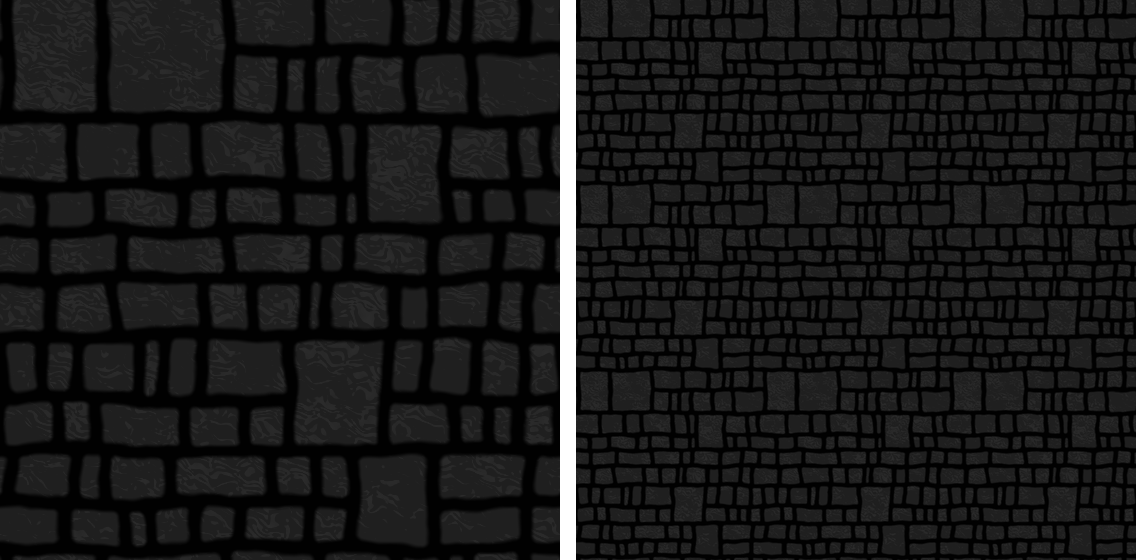
Left, the tile; right, the same tile 3 across and 3 down.
Reproduce this texture procedurally as a Shadertoy shader.

```glsl
#define BANDS 5.0
#define COLUMNS 6.0
#define TALL_SHARE 0.28
#define HALF_GAP 0.0095
#define CORNER 0.011
#define EDGE_SOFTNESS 0.005
#define FLAKE_CELLS 44.0
#define FLAKE_LEVEL 0.21
#define MORTAR_COLOR vec3(0.004)
#define STONE_COLOR vec3(0.122)
#define FLAKE_COLOR vec3(0.163)

// Integer hash, 0 to 1
float hash(vec2 cell, float seed) {
    uvec3 v = uvec3(cell + 0.5, seed + 0.5) * 1664525u + 1013904223u;
    for (int i = 0; i < 2; i++) {
        v.x += v.y * v.z;
        v.y += v.z * v.x;
        v.z += v.x * v.y;
        v ^= v >> 16u;
    }
    return float(v.x & 65535u) / 65535.0;
}

// Gradient noise that wraps after a whole period
float corner(vec2 cell, vec2 offset, float period, float seed) {
    float angle = 6.2832 * hash(floor(mod(cell + 0.5, period)), seed);
    return dot(vec2(cos(angle), sin(angle)), offset);
}

float noise(vec2 p, float period, float seed) {
    vec2 c = floor(p), f = p - c;
    vec2 u = f * f * f * (f * (f * 6.0 - 15.0) + 10.0);
    vec2 e = vec2(1.0, 0.0);
    return mix(mix(corner(c, f, period, seed), corner(c + e, f - e, period, seed), u.x),
               mix(corner(c + e.yx, f - e.yx, period, seed), corner(c + 1.0, f - 1.0, period, seed), u.x), u.y);
}

vec2 noise2(vec2 uv, float cells, float seed) {
    return vec2(noise(uv * cells, cells, seed), noise(uv * cells, cells, seed + 1.0));
}

// Wall layout: bands of two courses, some stones span both
vec2 wrapCell(float column, float band) {
    return floor(vec2(mod(column + 0.5, COLUMNS), mod(band + 0.5, BANDS)));
}

float bandEdge(float band) {
    return band + 0.36 * (hash(wrapCell(0.0, band), 1.0) - 0.5);
}

bool isTall(float column, float band) {
    return hash(wrapCell(column, band), 2.0) < TALL_SHARE;
}

float joint(float column, float band, float course) {
    vec2 cell = wrapCell(column, band);
    float x = column + 0.5 * (hash(cell, 3.0) - 0.5);
    if (!isTall(column - 1.0, band) && !isTall(column, band))
        x += 0.44 * (hash(cell, 4.0 + course) - 0.5);
    return x;
}

// Returns signed distance to the stone and its random value
vec2 stoneAt(vec2 p) {
    float y = p.y * BANDS, band = floor(y);
    if (y < bandEdge(band)) band -= 1.0;
    else if (y >= bandEdge(band + 1.0)) band += 1.0;
    float low = bandEdge(band), high = bandEdge(band + 1.0);
    vec2 bandCell = wrapCell(0.0, band);
    float middle = mix(low, high, 0.38 + 0.24 * hash(bandCell, 6.0));
    float course = step(middle, y);

    float shift = hash(bandCell, 7.0) * COLUMNS;
    float x = p.x * COLUMNS + shift, column = floor(x);
    if (x < joint(column, band, course)) column -= 1.0;
    else if (x >= joint(column + 1.0, band, course)) column += 1.0;
    float left = joint(column, band, course), right = joint(column + 1.0, band, course);

    vec2 cell = wrapCell(column, band);
    float side = 0.0;
    if (isTall(column, band)) {
        course = 0.0;
    } else {
        if (course > 0.5) low = middle; else high = middle;
        float width = (right - left) / COLUMNS;
        if (width > 0.21 || (width > 0.12 && hash(cell, 8.0 + course) < 0.6)) {
            float split = mix(left, right, 0.28 + 0.44 * hash(cell, 10.0 + course));
            side = step(split, x);
            if (side > 0.5) left = split; else right = split;
        }
    }
    vec2 scale = vec2(COLUMNS, BANDS);
    vec2 halfSize = 0.5 * vec2(right - left, high - low) / scale - HALF_GAP;
    vec2 center = 0.5 * vec2(left + right, low + high) / scale;
    float radius = min(CORNER, max(min(halfSize.x, halfSize.y), 0.0));
    vec2 q = abs(vec2(x, y) / scale - center) - halfSize + radius;
    float d = length(max(q, 0.0)) + min(max(q.x, q.y), 0.0) - radius;
    return vec2(d, hash(cell, 12.0 + 2.0 * course + side));
}

void mainImage(out vec4 fragColor, in vec2 fragCoord) {
    vec2 uv = fragCoord / iResolution.xy;

    // Uneven stone outlines
    vec2 bent = uv + 0.014 * noise2(uv, 6.0, 20.0) + 0.006 * noise2(uv, 18.0, 22.0)
              + 0.002 * noise2(uv, 45.0, 24.0);
    vec2 stone = stoneAt(bent);
    float face = smoothstep(EDGE_SOFTNESS, -EDGE_SOFTNESS, stone.x + 0.002);

    // Slanted chipped flakes, gathered in patches
    vec2 q = FLAKE_CELLS * vec2(uv.x, 3.0 * uv.y + uv.x) + 3.0 * noise2(uv, 30.0, 30.0);
    float grain = noise(q, FLAKE_CELLS, 32.0) + 0.2 * noise(uv * 110.0, 110.0, 33.0);
    float patches = noise(uv * 14.0, 14.0, 34.0);
    float level = max(FLAKE_LEVEL - 0.7 * patches + 0.36 * (stone.y - 0.5), 0.02);
    float blur = max(0.06, 0.5 * fwidth(grain));
    float flake = smoothstep(level - blur, level + blur, grain);
    flake *= 0.95 + 0.4 * noise(uv * 60.0, 60.0, 35.0);

    vec3 color = mix(STONE_COLOR, FLAKE_COLOR, flake);
    fragColor = vec4(mix(MORTAR_COLOR, color, face), 1.0);
}
```
